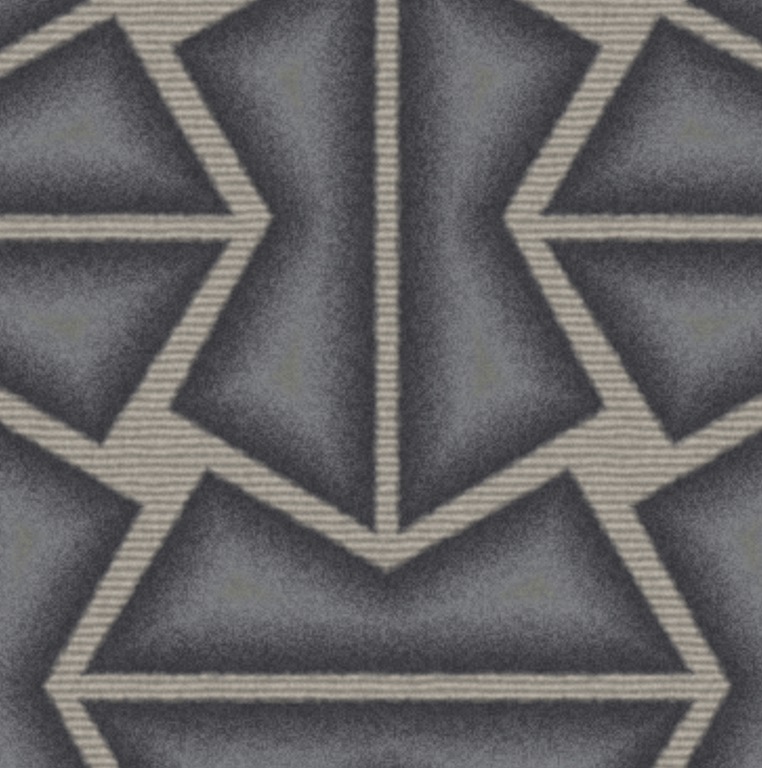
This pattern is drawn by a WebGL 1 fragment shader. Its source:

```glsl
precision highp float;
uniform vec2 u_resolution;

// Layout grid: the canvas is 768 units tall, y pointing down
const float GRID = 768.0;
const float AXIS_X = 387.0;
const float TILE_RADIUS = 86.0;
const float RIB_PERIOD = 9.4;

const vec3 PILE_DARK = vec3(0.245, 0.245, 0.262);
const vec3 PILE_LIGHT = vec3(0.465, 0.468, 0.482);
const vec3 PILE_CORE = vec3(0.455, 0.460, 0.435);
const vec3 RIB_DARK = vec3(0.515, 0.495, 0.460);
const vec3 RIB_LIGHT = vec3(0.705, 0.680, 0.640);

float hash(vec2 cell) {
  vec3 q = fract(vec3(cell.xyx) * 0.1031);
  q += dot(q, q.yzx + 33.33);
  return fract((q.x + q.y) * q.z);
}

float noise(vec2 p) {
  vec2 i = floor(p);
  vec2 f = fract(p);
  f = f * f * (3.0 - 2.0 * f);
  float top = mix(hash(i), hash(i + vec2(1.0, 0.0)), f.x);
  float bottom = mix(hash(i + vec2(0.0, 1.0)), hash(i + vec2(1.0, 1.0)), f.x);
  return mix(top, bottom, f.y);
}

// Adds one polygon edge: nearest squared distance and inside flag
void addEdge(vec2 p, vec2 a, vec2 b, inout float nearest, inout float side) {
  vec2 e = b - a;
  vec2 w = p - a;
  vec2 r = w - e * clamp(dot(w, e) / dot(e, e), 0.0, 1.0);
  nearest = min(nearest, dot(r, r));
  bool below = p.y >= a.y;
  bool above = p.y < b.y;
  bool left = e.x * w.y > e.y * w.x;
  if ((below && above && left) || (!below && !above && !left)) side = -side;
}

// Depth inside a five-sided tile, negative outside
float tileDepth(vec2 p, vec2 a, vec2 b, vec2 c, vec2 d, vec2 e) {
  float nearest = 1e7;
  float side = -1.0;
  addEdge(p, a, b, nearest, side);
  addEdge(p, b, c, nearest, side);
  addEdge(p, c, d, nearest, side);
  addEdge(p, d, e, nearest, side);
  addEdge(p, e, a, nearest, side);
  return side * sqrt(nearest);
}

// Deepest tile at a point; x is the distance from the mirror axis
float patternDepth(vec2 p) {
  // Centre bow, split by the axis
  float depth = tileDepth(p, vec2(11, -71), vec2(215, 47), vec2(115, 217),
    vec2(219, 408), vec2(11, 533));
  // Upper and lower side bows
  depth = max(depth, tileDepth(p, vec2(273, 15), vec2(154, 215),
    vec2(770, 217), vec2(640, 15), vec2(457, 114)));
  depth = max(depth, tileDepth(p, vec2(157, 240), vec2(286, 446),
    vec2(457, 347), vec2(630, 446), vec2(757, 240)));
  // Outer lower bow and top corner
  depth = max(depth, tileDepth(p, vec2(448, 386), vec2(244, 506),
    vec2(343, 686), vec2(241, 870), vec2(448, 990)));
  depth = max(depth, tileDepth(p, vec2(448, 86), vec2(298, 1),
    vec2(390, -160), vec2(430, -180), vec2(448, -170)));
  // Bottom bows, lying across the axis
  depth = max(depth, tileDepth(p, vec2(0, 571), vec2(181, 469),
    vec2(305, 674), vec2(-305, 674), vec2(-181, 469)));
  return max(depth, tileDepth(p, vec2(308, 700), vec2(183, 905),
    vec2(0, 800), vec2(-183, 905), vec2(-308, 700)));
}

// Dark-edged pile that brightens towards the core
vec3 pileColor(float depth, float grain) {
  float shade = depth + (grain - 0.5) * 18.0 * smoothstep(0.0, 30.0, depth);
  vec3 color = mix(PILE_DARK, PILE_LIGHT, smoothstep(2.0, 0.86 * TILE_RADIUS, shade));
  color = mix(color, PILE_CORE, smoothstep(0.82 * TILE_RADIUS, TILE_RADIUS, shade));
  return color + (grain - 0.5) * 0.10;
}

// Woven horizontal ribs with a slightly uneven thread
vec3 ribColor(vec2 p, float grain) {
  float wobble = (noise(p / vec2(26.0, 18.0)) - 0.5) * 2.6;
  float wave = 0.5 + 0.5 * cos(6.28318 * (p.y + wobble) / RIB_PERIOD);
  float thread = noise(p / vec2(4.0, 7.0));
  vec3 color = mix(RIB_DARK, RIB_LIGHT, wave * 0.75 + thread * 0.25);
  return color + (grain - 0.5) * 0.09;
}

void main() {
  vec2 p = gl_FragCoord.xy / u_resolution.y * GRID;
  p.y = GRID - p.y;

  float grain = 0.6 * noise(p / 2.1) + 0.4 * noise(p / 4.3 + 17.0);
  vec2 fray = vec2(noise(p / 6.0), noise(p / 6.0 + 40.0)) - 0.5;
  vec2 q = p + fray * 3.0;
  float depth = patternDepth(vec2(abs(q.x - AXIS_X), q.y));

  // Soft border where the pile overhangs the ribs
  float pile = smoothstep(-5.5, 5.0, depth);
  vec3 color = mix(ribColor(p, grain), pileColor(max(depth, 0.0), grain), pile);
  gl_FragColor = vec4(color, 1.0);
}
```
